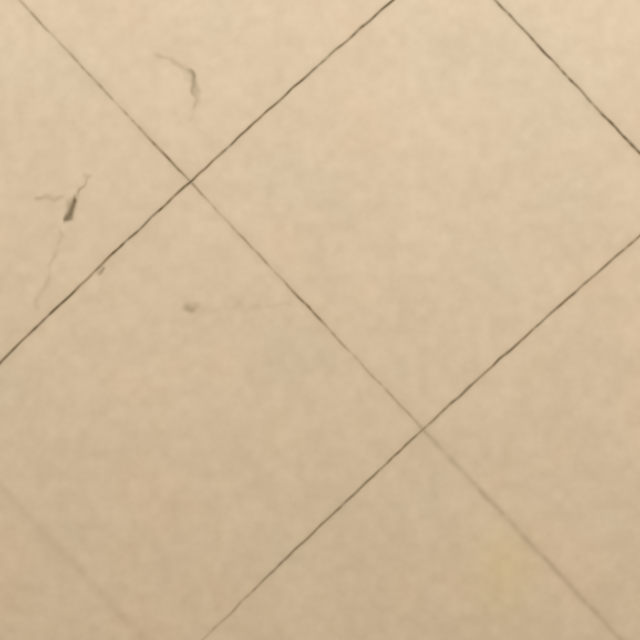
This texture is drawn by a WebGL 1 fragment shader. Its source:

```glsl
precision highp float;
// Worn beige floor tiles in a skewed diagonal grid, with thin dark joints, scuffs and stains.
uniform vec2 u_resolution;

float hash(vec2 p) {
  vec3 q = fract(vec3(p.xyx) * 0.1031);
  q += dot(q, q.yzx + 33.33);
  return fract((q.x + q.y) * q.z);
}

float noise(vec2 p) {
  vec2 i = floor(p), f = fract(p);
  f = f * f * (3.0 - 2.0 * f);
  return mix(mix(hash(i), hash(i + vec2(1, 0)), f.x),
             mix(hash(i + vec2(0, 1)), hash(i + vec2(1, 1)), f.x), f.y);
}

// Layered noise, each layer turned to hide the lattice
float fbm(vec2 p) {
  float sum = 0.0, amp = 0.5;
  for (int i = 0; i < 3; i++) {
    sum += amp * noise(p);
    p = mat2(1.6, 1.2, -1.2, 1.6) * p + 17.0;
    amp *= 0.5;
  }
  return sum - 0.4375;
}

// Soft bell: 1 at distance 0, falling off over the given width
float bell(float d, float width) {
  return exp(-d * d / (width * width));
}

// Soft stroke from a to b
float stroke(vec2 p, vec2 a, vec2 b, float width) {
  vec2 ab = b - a;
  float t = clamp(dot(p - a, ab) / dot(ab, ab), 0.0, 1.0);
  return bell(length(p - a - ab * t), width);
}

// Darkness of the joints; g.x counts falling joints, g.y rising ones
float joints(vec2 g) {
  vec2 id = floor(g + 0.5);
  vec2 d = abs(g - id) / vec2(1.845, 1.882);

  // Rising joints: crisp, the lower one fading to the left
  float along = g.x;
  float wear = 0.35 + 0.5 * noise(vec2(along * 17.0, id.y * 7.0 + 3.0))
             + 0.5 * noise(vec2(along * 60.0, id.y * 7.0 + 12.0));
  float rising = id.y > 0.5 ? 0.50 * smoothstep(-1.3, -0.25, along) : 0.53 + 0.12 * bell(along + 0.3, 0.3);
  rising *= wear * bell(d.y, 0.0023);

  // Falling joints: patchy in the middle, clear at right, almost gone at left
  along = g.y;
  float gone = smoothstep(0.9, 1.15, along);
  float middle = 0.21 + 0.22 * bell(along + 0.12, 0.1) + 0.25 * bell(along - 0.54, 0.08);
  middle *= 1.0 - 0.5 * gone;
  float strength = id.x > 0.5 ? 0.46 : (id.x < -0.5 ? 0.05 : middle);
  float width = id.x < -0.5 ? 0.008 : 0.0025 + 0.0022 * gone * step(id.x, 0.5);
  float patchy = 0.25 + 0.65 * noise(vec2(along * 22.0, id.x * 5.0 + 20.0))
               + 0.65 * noise(vec2(along * 65.0, id.x * 5.0 + 33.0));
  float falling = strength * patchy * bell(d.x, width);

  // Faint grime around both sets
  float grime = 0.035 * bell(d.y, 0.007) + 0.035 * bell(d.x, 0.009) * step(-0.5, id.x);
  return max(rising, falling) + grime;
}

float scuffs(vec2 p) {
  vec2 w = p + 0.012 * (vec2(noise(p * 70.0), noise(p * 70.0 + 40.0)) - 0.5);
  float broken = 0.3 + 1.3 * noise(p * 80.0 + 7.0);
  // Dark chip
  float chip = 0.62 * stroke(w, vec2(0.114, 0.688), vec2(0.106, 0.655), 0.0042);
  // Thin scratches around it
  float s = 0.15 * stroke(w, vec2(0.137, 0.720), vec2(0.117, 0.690), 0.004);
  s += 0.12 * stroke(w, vec2(0.062, 0.687), vec2(0.098, 0.690), 0.005);
  s += 0.08 * stroke(w, vec2(0.097, 0.635), vec2(0.060, 0.525), 0.005);
  // Curved scrape, heaviest at its right side
  vec2 c = w - vec2(0.245, 0.854);
  float turn = atan(c.y, c.x);
  float span = smoothstep(-1.3, -0.3, turn) * (1.0 - smoothstep(1.4, 1.7, turn));
  s += span * (0.10 + 0.24 * bell(turn - 0.3, 0.35)) * bell(length(c) - 0.061, 0.0045);
  // Small spot with a pale trailing scratch, and a nick on a joint
  s += 0.26 * bell(length((w - vec2(0.297, 0.522)) * vec2(0.7, 1.0)), 0.006);
  s += 0.035 * stroke(w, vec2(0.310, 0.515), vec2(0.455, 0.526), 0.006);
  s += 0.28 * stroke(w, vec2(0.154, 0.576), vec2(0.164, 0.585), 0.004);
  return chip + s * broken;
}

void main() {
  vec2 p = gl_FragCoord.xy / u_resolution;

  // Skewed grid coordinates with a slight bow and hand-cut wobble
  vec2 q = p - vec2(0.297, 0.716);
  vec2 g = vec2(1.344 * q.x + 1.264 * q.y, 1.278 * q.x - 1.382 * q.y);
  g.y -= 0.02 * g.x * g.x;
  g += 0.004 * (vec2(noise(p * 50.0), noise(p * 50.0 + 50.0)) - 0.5);

  // Light falls from the top and slightly from the right
  float light = clamp(p.y * 0.92 + 0.10 * p.x, 0.0, 1.0);
  vec3 color = mix(vec3(0.764, 0.674, 0.549), vec3(0.884, 0.798, 0.676), light);

  // Faint blotches between green and pink, then soft grain
  color += fbm(p * 9.0 + 4.0) * vec3(-0.024, 0.004, 0.006);
  color += fbm(p * 14.0 + 31.0) * 0.024;
  color += fbm(p * 62.0) * 0.05;

  // Yellow stain and greenish patches
  color += vec3(0.004, 0.004, -0.025) * bell(length((p - vec2(0.785, 0.11)) * vec2(1.2, 0.8)), 0.055);
  color += vec3(-0.014, 0.002, 0.003) * bell(length(p - vec2(0.45, 0.73)), 0.07);

  float dark = clamp(joints(g) + scuffs(p), 0.0, 0.9);
  color = mix(color, vec3(0.33, 0.27, 0.18), dark);
  gl_FragColor = vec4(color, 1.0);
}
```
